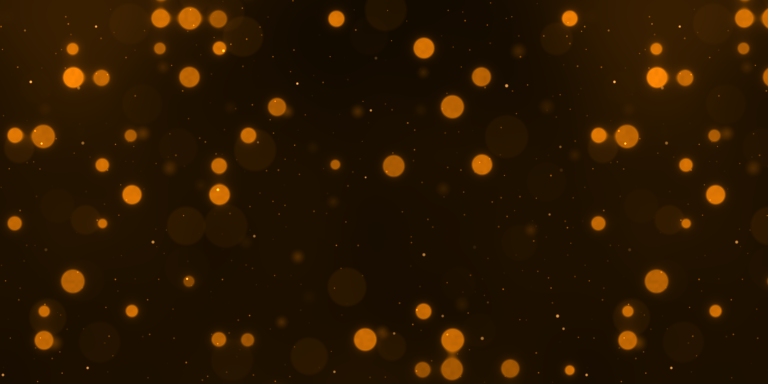
Give the GLSL for this background, as a Shadertoy shader.

```glsl
#define PERIOD 1.52        // horizontal repeat, in canvas heights
#define GRID 0.076         // spacing of the bright discs
#define DISC_SHARE 0.18    // fraction of grid places that hold a disc
#define DISC_RADIUS vec2(0.012, 0.031)
#define MERGE 0.035        // how far neighbouring discs flow together
#define EDGE 0.0035        // softness of disc rims
#define AMBER vec3(1.0, 0.53, 0.015)
#define HAZE vec3(1.0, 0.54, 0.01)
#define SPARK vec3(1.0, 0.68, 0.32)

vec4 hash4(vec3 p) {
    vec4 q = fract(p.xyzx * vec4(0.1031, 0.1030, 0.0973, 0.1099));
    q += dot(q, q.wzxy + 33.33);
    return fract((q.xxyz + q.yzzw) * q.zywx);
}

// Hash of a grid cell, repeating across the period
vec4 cellHash(vec2 id, float cell, float seed) {
    return hash4(vec3(mod(id.x, round(PERIOD / cell)), id.y + 7.0, seed));
}

float valueNoise(vec2 p, float cell, float seed) {
    vec2 id = floor(p / cell), f = fract(p / cell);
    f = f * f * (3.0 - 2.0 * f);
    float a = cellHash(id, cell, seed).x;
    float b = cellHash(id + vec2(1, 0), cell, seed).x;
    float c = cellHash(id + vec2(0, 1), cell, seed).x;
    float d = cellHash(id + vec2(1, 1), cell, seed).x;
    return mix(mix(a, b, f.x), mix(c, d, f.x), f.y);
}

float smoothMin(float a, float b, float k) {
    float h = max(k - abs(a - b), 0.0) / k;
    return min(a, b) - h * h * k * 0.25;
}

// Light centred on the upper corner of every period
float cornerGlow(vec2 p) {
    float dx = mod(p.x - 0.2 + 0.5 * PERIOD, PERIOD) - 0.5 * PERIOD;
    vec2 q = vec2(dx, p.y - 0.87) / vec2(0.27, 0.33);
    return exp(-dot(q, q));
}

// Sum of scattered round spots; falloff makes most of them dim
float spots(vec2 p, float cell, float share, vec2 radius, float blur, float falloff, float seed) {
    float sum = 0.0;
    vec2 base = floor(p / cell);
    for (int j = -1; j <= 1; j++)
    for (int i = -1; i <= 1; i++) {
        vec2 id = base + vec2(i, j);
        vec4 h = cellHash(id, cell, seed);
        if (h.w > share) continue;
        vec2 centre = (id + 0.5 + 0.9 * (h.xy - 0.5)) * cell;
        float r = mix(radius.x, radius.y, h.z);
        float level = pow(1.0 - h.w / share, falloff);
        sum += level * (1.0 - smoothstep(r - blur, r + blur, length(p - centre)));
    }
    return sum;
}

// Bright discs on a grid: x = signed distance, y = brightness
vec2 discs(vec2 p) {
    float dist = 1.0, light = 0.0, weight = 1e-6;
    vec2 base = floor(p / GRID);
    for (int j = -1; j <= 1; j++)
    for (int i = -1; i <= 1; i++) {
        vec2 id = base + vec2(i, j);
        vec4 h = cellHash(id, GRID, 3.0);
        if (h.w > DISC_SHARE) continue;
        vec2 centre = (id + 0.5 + 0.06 * (h.xy - 0.5)) * GRID;
        float d = length(p - centre) - mix(DISC_RADIUS.x, DISC_RADIUS.y, h.z);
        float w = exp(-120.0 * d);
        float level = mix(0.4, 0.84, sqrt(h.x)) + 0.2 * cornerGlow(centre);
        dist = smoothMin(dist, d, MERGE);
        light += w * level;
        weight += w;
    }
    return vec2(dist, light / weight);
}

void mainImage(out vec4 fragColor, in vec2 fragCoord) {
    vec2 p = fragCoord / iResolution.y;
    float pixel = 1.0 / iResolution.y;

    // Dim brown haze, darkest at the top centre
    float cloud = 0.65 * valueNoise(p, 0.38, 11.0) + 0.35 * valueNoise(p, 0.19, 12.0);
    vec2 shade = (p - vec2(1.05, 0.97)) / vec2(0.38, 0.32);
    float haze = 0.065 + 0.085 * cloud + 0.12 * cornerGlow(p);
    haze -= 0.06 * exp(-dot(shade, shade));

    // Large faint discs and small blurred blobs
    haze += 0.07 * spots(p, 0.19, 0.5, vec2(0.036, 0.058), 0.005, 1.0, 21.0);
    haze += 0.22 * spots(p, 0.152, 0.4, vec2(0.008, 0.014), 0.014, 1.2, 22.0);
    vec3 col = HAZE * max(haze, 0.015);

    // Bright discs with a thin halo and faint mottling
    vec2 disc = discs(p);
    float rim = max(EDGE, pixel);
    float body = 1.0 - smoothstep(-rim, rim, disc.x);
    float mottle = 0.96 + 0.08 * valueNoise(p, 0.0095, 31.0);
    col += AMBER * disc.y * 0.2 * exp(-max(disc.x, 0.0) / 0.007) * (1.0 - body);
    col = mix(col, AMBER * disc.y * mottle, body);

    // Fine dust and a few strong sparks
    float dust = spots(p, 0.038, 0.4, vec2(0.001, 0.002), max(0.002, pixel), 1.5, 41.0);
    float sparks = spots(p, 0.152, 0.45, vec2(0.002, 0.004), max(0.0025, pixel), 0.7, 42.0);
    col += AMBER * 0.6 * dust + SPARK * sparks;

    fragColor = vec4(min(col, 1.0), 1.0);
}
```
